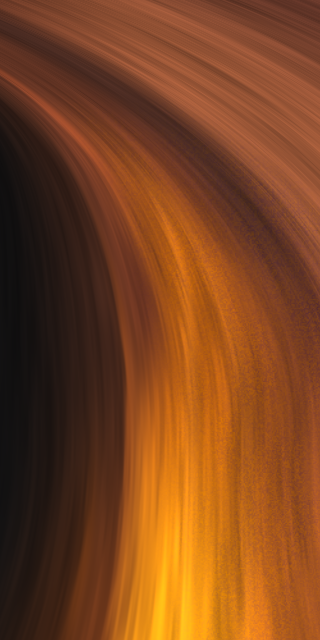
Write a Shadertoy shader that draws this background.

```glsl
const vec3 SOOT = vec3(0.068, 0.064, 0.066);
const vec3 UMBER = vec3(0.28, 0.155, 0.11);
const vec3 RUST = vec3(0.45, 0.22, 0.10);
const vec3 SIENNA = vec3(0.45, 0.225, 0.15);
const vec3 CLAY = vec3(0.72, 0.37, 0.17);
const vec3 COPPER = vec3(0.61, 0.34, 0.215);
const vec3 SHADE = vec3(0.27, 0.16, 0.13);
const vec3 EMBER = vec3(0.76, 0.39, 0.065);
const vec3 GOLD = vec3(0.98, 0.63, 0.08);
const vec3 PLUM = vec3(0.40, 0.19, 0.15);

float hash(vec2 p) {
    vec3 q = fract(vec3(p.xyx) * 0.1031);
    q += dot(q, q.yzx + 33.33);
    return fract((q.x + q.y) * q.z);
}

float noise(vec2 p) {
    vec2 cell = floor(p);
    vec2 f = fract(p);
    f = f * f * (3.0 - 2.0 * f);
    float low = mix(hash(cell), hash(cell + vec2(1, 0)), f.x);
    float high = mix(hash(cell + vec2(0, 1)), hash(cell + vec2(1, 1)), f.x);
    return mix(low, high, f.y);
}

// Layered noise drawn out along the flow, centred on zero
float streaks(float across, float along) {
    float sum = 0.0;
    float weight = 0.42;
    vec2 q = vec2(across * 5.5, along * 1.3) + 40.0;
    for (int i = 0; i < 5; i++) {
        sum += weight * (noise(q) - 0.5);
        q = q * vec2(2.0, 1.5) + 17.3;
        weight *= 0.83;
    }
    return sum;
}

float bump(float x, float centre, float width) {
    float t = (x - centre) / width;
    return exp(-t * t);
}

// Horizontal position of a bending flow line
float flowLine(float start, float bend, float curl, float spread, float height) {
    float up = max(height, 0.0);
    float down = min(height, 0.0);
    return start - bend * up * up - curl * pow(up, 6.0) + spread * down * down;
}

// Zero on the inner rim, one on the outer dark band, parallel lines beyond
float flowCoord(vec2 p) {
    float height = p.y - 0.646;
    float inner = flowLine(0.41, 0.22, 0.0975, -0.14, height);
    float outer = flowLine(1.067, 0.58, 0.035, 0.22, height);
    float between = (p.x - inner) / (outer - inner);
    return p.x > outer ? 1.0 + (p.x - outer) / 0.4 : between;
}

vec3 baseColour(float s, vec2 p) {
    float low = 1.0 - smoothstep(0.0, 1.0, p.y);
    vec3 inside = mix(SOOT, mix(UMBER, RUST, low), smoothstep(-0.62, 0.08, s));
    vec3 body = mix(SIENNA, CLAY, 1.0 - smoothstep(0.1, 1.0, p.y));
    body = mix(UMBER, body, 1.0 - 0.55 * smoothstep(1.45, 1.8, p.y));
    vec3 colour = mix(inside, body, smoothstep(-0.06, 0.15, s));

    // Outer copper sheet, fading towards the upper corners
    float sheet = smoothstep(1.02, 1.38, s) * smoothstep(-0.1, 0.62, p.x + 0.45 * (p.y - 1.8));
    vec3 outside = mix(COPPER, vec3(0.38, 0.205, 0.155), smoothstep(1.9, 4.0, s));
    colour = mix(colour, outside, sheet);
    float centre = 0.97 + 0.1 * smoothstep(1.2, 1.6, p.y);
    float band = bump(s, centre, 0.23) * smoothstep(0.75, 1.45, p.y);
    return mix(colour, SHADE, 0.85 * band);
}

vec3 addHeat(vec3 colour, float s, float y, float fibre) {
    float rise = smoothstep(0.7, 1.6, y);
    float fade = 1.0 - smoothstep(1.1, 1.75, y);
    float centre = mix(0.27, 0.46, rise);
    float width = s < centre ? 0.23 : mix(0.44, 0.20, rise);
    float heat = bump(s, centre, width) * smoothstep(-0.06, 0.1, s) * fade;
    colour = mix(colour, EMBER, clamp(heat * (0.95 + fibre), 0.0, 1.0));
    float blaze = bump(s, 0.25, 0.26) * smoothstep(-0.06, 0.08, s);
    blaze *= 1.0 - smoothstep(-0.1, 0.85, y);
    colour = mix(colour, GOLD, clamp(blaze * (1.0 + fibre), 0.0, 1.0));

    // Plum hollow and the bright filaments around it
    float hollow = bump(s, 0.12, 0.10) * bump(y, 1.06, 0.24);
    colour = mix(colour, PLUM, 0.7 * hollow);
    float filament = bump(s, centre + 0.01, 0.035) + 0.6 * bump(s, 0.53, 0.05);
    colour += vec3(0.12, 0.08, 0.03) * filament * fade;
    float rim = bump(s, 0.0, 0.03) * bump(y, 0.85, 0.4);
    rim += 0.7 * bump(s, -0.18, 0.04) * bump(y, 0.25, 0.3);
    colour += vec3(0.16, 0.07, 0.0) * rim;
    float crest = bump(s, 0.23, 0.05) * smoothstep(1.25, 1.6, y);
    return colour + vec3(0.16, 0.065, 0.025) * crest;
}

// Fine warm and violet speckle, gathered in drifting patches
vec3 speckle(vec2 p, float s, float along) {
    float grain = noise(p * 250.0) + 0.5 * noise(p * 130.0 + 9.0) - 0.75;
    float patches = smoothstep(0.3, 0.7, noise(vec2(s * 9.0, along * 5.0) + 70.0));
    float lit = smoothstep(0.05, 0.4, s) * (1.0 - smoothstep(1.2, 1.8, s));
    lit *= 1.0 - smoothstep(1.2, 1.8, p.y);
    return vec3(0.10, 0.065, -0.08) * grain * lit * (0.55 + 0.45 * patches);
}

void mainImage(out vec4 fragColor, in vec2 fragCoord) {
    vec2 p = fragCoord / iResolution.xy * vec2(1.0, 2.0);
    float s = flowCoord(p);
    float along = p.y - 0.6 * p.x;
    float fibre = streaks(s, along);
    float shifted = s + 0.08 * fibre;

    vec3 colour = baseColour(shifted, p);
    colour = addHeat(colour, shifted, p.y, 0.6 * fibre);
    colour *= 1.0 + 0.5 * fibre;
    colour += speckle(p, s, along);
    fragColor = vec4(clamp(colour, 0.0, 1.0), 1.0);
}
```
